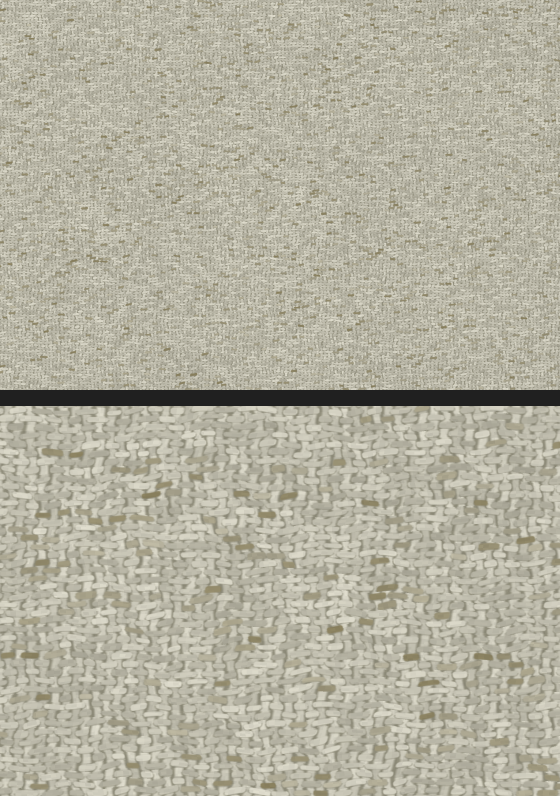
Top: the whole. Bottom: its middle third, enlarged.
Give the GLSL for this texture, as a Shadertoy shader.

```glsl
const vec3 PALE_YARN = vec3(0.840, 0.830, 0.772);
const vec3 GREY_YARN = vec3(0.640, 0.630, 0.570);
const vec3 OLIVE_FLECK = vec3(0.520, 0.485, 0.355);
const vec3 GAP_SHADE = vec3(0.545, 0.535, 0.465);
const vec2 THREADS = vec2(104.0, 138.0); // threads per canvas height
const int SAMPLES = 3;

float hash(vec2 p) {
    vec3 q = fract(vec3(p.xyx) * 0.1031);
    q += dot(q, q.yzx + 33.33);
    return fract((q.x + q.y) * q.z);
}

// Distance to the nearest scattered point
float cellular(vec2 p) {
    vec2 cell = floor(p);
    float nearest = 2.0;
    for (int y = -1; y <= 1; y++) {
        for (int x = -1; x <= 1; x++) {
            vec2 c = cell + vec2(x, y);
            vec2 point = c + vec2(hash(c), hash(c + 71.7));
            nearest = min(nearest, length(p - point));
        }
    }
    return nearest;
}

float roundedBox(vec2 p, vec2 halfSize, float radius) {
    vec2 d = abs(p) - halfSize + radius;
    return length(max(d, 0.0)) + min(max(d.x, d.y), 0.0) - radius;
}

// Slanted streaks in which the coloured flecks gather
float fleckDensity(vec2 p) {
    vec2 slanted = vec2(p.x, p.y - 0.35 * p.x);
    float streaks = 1.0 - smoothstep(0.1, 0.75, cellular(slanted * vec2(9.0, 27.0)));
    float patches = 1.0 - smoothstep(0.1, 0.9, cellular(slanted * vec2(3.0, 6.0) + 9.0));
    return 0.04 + 0.12 * streaks + 0.06 * patches;
}

vec3 warpColor(vec2 cell, vec2 local) {
    float tone = 0.6 * hash(cell + 13.0) + 0.1 * hash(vec2(cell.x, 5.0));
    vec3 yarn = mix(PALE_YARN, GREY_YARN, tone);
    float lean = 0.24 * (hash(cell + 31.0) - 0.5);
    float gap = smoothstep(0.18, 0.5, abs(local.x + lean));
    return mix(yarn, GAP_SHADE, gap);
}

vec3 weftColor(vec2 cell, float density) {
    float tone = 0.85 * hash(cell + 41.0) + 0.12 * hash(vec2(3.0, cell.y));
    vec3 yarn = mix(PALE_YARN, GREY_YARN, tone);
    float fleck = step(hash(cell + 87.0), density);
    float strength = hash(cell + 23.0);
    return mix(yarn, OLIVE_FLECK, fleck * mix(0.3, 1.0, strength * strength));
}

vec3 wovenCloth(vec2 p) {
    // Slightly uneven threads
    vec2 grid = p * THREADS;
    grid += 0.2 * sin(p.yx * vec2(37.0, 29.0) + 2.0 * sin(p * 17.0));
    grid += 0.14 * sin(p.yx * vec2(163.0, 127.0) + p * vec2(71.0, 53.0));

    vec2 cell = floor(grid);
    vec2 local = fract(grid) - 0.5;
    vec3 color = warpColor(cell, local);

    // Weft stitches lie over every second warp thread
    for (int i = -1; i <= 1; i++) {
        vec2 id = cell + vec2(i, 0);
        if (mod(id.x + id.y, 2.0) > 0.5) continue;
        vec2 shift = vec2(hash(id + 17.0), hash(id + 7.0)) - 0.5;
        vec2 offset = local - vec2(i, 0) - shift * vec2(0.3, 0.2);
        offset.y -= 0.28 * (hash(id + 67.0) - 0.3) * offset.x;
        vec2 halfSize = vec2(mix(0.55, 0.95, hash(id + 59.0)),
                             mix(0.26, 0.38, hash(id + 97.0)));
        float edge = roundedBox(offset, halfSize, 0.24);

        // Shadow under the stitch, then the stitch itself
        float shadow = 1.0 - smoothstep(0.0, 0.24, edge);
        color = mix(color, GAP_SHADE, shadow * (offset.y < 0.0 ? 0.6 : 0.15));
        float cover = 1.0 - smoothstep(-0.08, 0.1, edge);
        float density = fleckDensity((id + 0.5) / THREADS);
        color = mix(color, weftColor(id, density), cover);
    }

    // Broad changes of tone and fine fibres
    float cloud = cellular(p * vec2(3.0, 5.0) + 4.0) - 0.5;
    float fibre = hash(floor(grid * vec2(2.0, 3.0))) - 0.5;
    return color * (1.015 - 0.025 * cloud + 0.07 * fibre);
}

void mainImage(out vec4 fragColor, in vec2 fragCoord) {
    vec3 sum = vec3(0.0);
    for (int y = 0; y < SAMPLES; y++) {
        for (int x = 0; x < SAMPLES; x++) {
            vec2 jitter = (vec2(x, y) + 0.5) / float(SAMPLES) - 0.5;
            sum += wovenCloth((fragCoord + jitter) / iResolution.y);
        }
    }
    fragColor = vec4(sum / float(SAMPLES * SAMPLES), 1.0);
}
```
